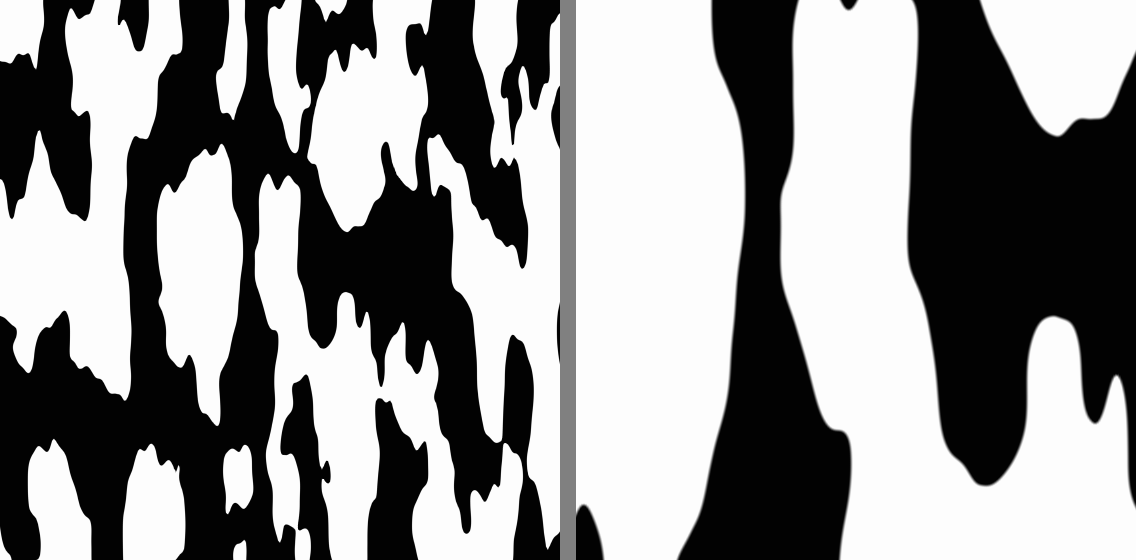
Left, the full canvas; right, a detail of the centre.
Give the GLSL for this pattern, as a Shadertoy shader.

```glsl
// Black and white bark-like streaks running vertically.
// Fractal gradient noise, stretched along y, is cut at a threshold
// and its contour is softened by a thin, constant-width edge.

#define CELLS vec2(11.6, 3.4)  // noise cells across the canvas
#define OCTAVES 3
#define GAIN 0.41              // strength of each finer octave
#define THRESHOLD 0.006        // higher gives more black
#define EDGE_WIDTH 0.0025      // soft edge, in canvas heights
#define INK vec3(0.008)
#define PAPER vec3(0.992)

// Unit gradient of a lattice point, from a sine hash.
vec2 latticeGradient(vec2 cell) {
    float h = fract(sin(dot(cell, vec2(127.1, 311.7))) * 43758.5453);
    float angle = 6.28319 * h;
    return vec2(cos(angle), sin(angle));
}

float gradientNoise(vec2 p) {
    vec2 cell = floor(p);
    vec2 f = p - cell;
    vec2 w = f * f * f * (f * (f * 6.0 - 15.0) + 10.0);
    vec2 e = vec2(1.0, 0.0);
    float a = dot(latticeGradient(cell), f);
    float b = dot(latticeGradient(cell + e.xy), f - e.xy);
    float c = dot(latticeGradient(cell + e.yx), f - e.yx);
    float d = dot(latticeGradient(cell + e.xx), f - e.xx);
    return mix(mix(a, b, w.x), mix(c, d, w.x), w.y);
}

// Octaves are shifted so that their lattices do not line up.
float streakField(vec2 p) {
    float sum = 0.0;
    float amplitude = 1.0;
    for (int i = 0; i < OCTAVES; i++) {
        sum += amplitude * gradientNoise(p);
        p = p * 2.0 + vec2(17.37, 9.61);
        amplitude *= GAIN;
    }
    return sum;
}

void mainImage(out vec4 fragColor, in vec2 fragCoord) {
    vec2 uv = fragCoord / iResolution.y;
    float height = streakField(uv * CELLS + vec2(3.3, 7.7)) - THRESHOLD;

    // Dividing by the slope turns height into distance to the contour.
    float slope = length(vec2(dFdx(height), dFdy(height))) * iResolution.y;
    float signedDist = height / max(slope, 1e-4);
    float white = smoothstep(-0.5, 0.5, signedDist / EDGE_WIDTH);

    fragColor = vec4(mix(INK, PAPER, white), 1.0);
}
```
